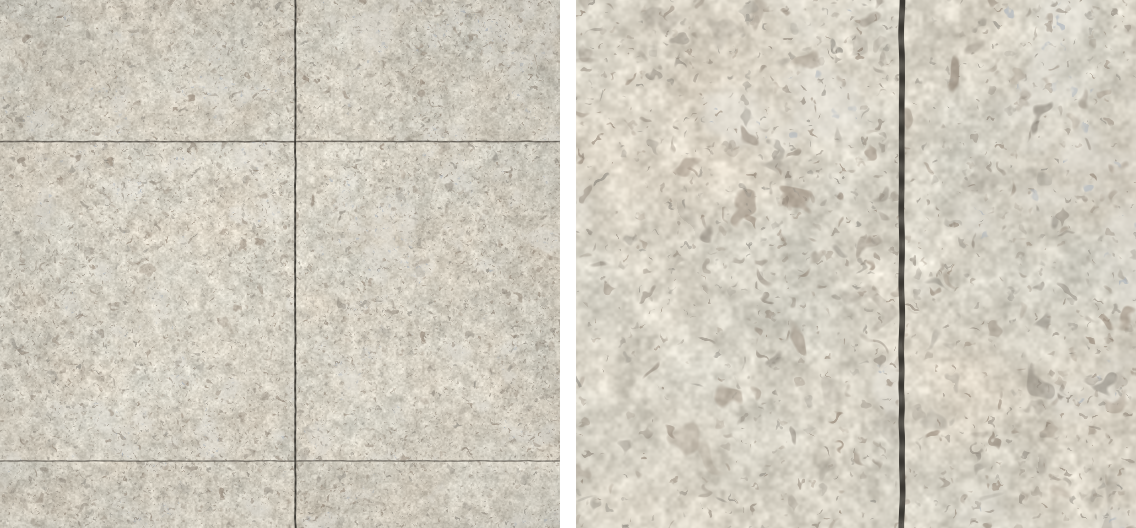
Left: the whole. Right: its middle third, enlarged.
A Shadertoy shader for this texture:

```glsl
vec3 hash3(vec2 p) {
    vec3 q = fract(p.xyx * vec3(0.1031, 0.1030, 0.0973));
    q += dot(q, q.yxz + 33.33);
    return fract((q.xxy + q.yzz) * q.zyx);
}

float noise(vec2 p) {
    vec2 i = floor(p), f = fract(p);
    f = f * f * (3.0 - 2.0 * f);
    float low = mix(hash3(i).x, hash3(i + vec2(1, 0)).x, f.x);
    float high = mix(hash3(i + vec2(0, 1)).x, hash3(i + 1.0).x, f.x);
    return mix(low, high, f.y);
}

float fbm(vec2 p) {
    float sum = 0.0, amp = 0.533;
    for (int i = 0; i < 4; i++) {
        sum += amp * noise(p);
        p = mat2(1.6, 1.2, -1.2, 1.6) * p + 7.3;
        amp *= 0.5;
    }
    return sum;
}

// Ragged mineral flecks, one per cell: x = coverage, y = tint
vec2 flecks(vec2 p, float stretch, float density, float soft) {
    vec2 warped = p + 0.45 * (vec2(noise(p * 3.5), noise(p * 3.5 + 41.0)) - 0.5);
    vec2 cell = floor(warped), best = vec2(0);
    for (int y = -1; y <= 1; y++)
    for (int x = -1; x <= 1; x++) {
        vec2 id = cell + vec2(x, y);
        vec3 place = hash3(id + 17.0), kind = hash3(id + 83.0);
        float angle = 6.2832 * place.z;
        vec2 d = warped - id - place.xy;
        d = mat2(cos(angle), sin(angle), -sin(angle), cos(angle)) * d;
        d.y *= 1.0 + stretch * kind.z;
        float radius = mix(0.09, 0.3, kind.x * kind.x);
        float cover = 1.0 - smoothstep(radius - soft, radius + soft, length(d));
        cover *= step(kind.y, density) * mix(0.35, 1.0, kind.z);
        if (cover > best.x) best = vec2(cover, place.x);
    }
    return best;
}

void mainImage(out vec4 fragColor, in vec2 fragCoord) {
    vec2 p = fragCoord / iResolution.y;
    float pixel = 1.0 / iResolution.y;

    // Slab layout and a different patch of stone for each slab
    vec2 size = vec2(0.677, 0.605);
    vec2 grid = (p - vec2(0.5594, 0.127)) / size;
    vec2 slab = floor(grid);
    vec2 stone = p + 3.0 * hash3(slab + 9.0).xy + 2.0;

    // Cloudy ground, mottling and fine grain
    float cloud = fbm(stone * 7.0);
    float mottle = fbm(stone * 65.0);
    float grain = noise(stone * 260.0) + 0.6 * noise(stone * 430.0) - 0.8;
    vec3 color = vec3(0.825, 0.805, 0.755);
    color += 0.09 * (cloud - 0.5) + 0.20 * (mottle - 0.5) + 0.10 * grain;
    color += vec3(0.03, 0.0, -0.02) * (fbm(stone * 14.0 + 60.0) - 0.5);

    // Pale crystalline patches
    float pale = smoothstep(0.57, 0.75, fbm(stone * 19.0 + 30.0));
    color = mix(color, vec3(0.88, 0.87, 0.84), 0.5 * pale);

    // Brown and grey flecks at four scales, gathered in drifts
    float drift = smoothstep(0.25, 0.7, fbm(stone * 9.0 + 12.0));
    for (int i = 0; i < 4; i++) {
        float scale = 15.0 * pow(1.9, float(i));
        float stretch = i == 0 ? 6.0 : 1.4;
        float density = (i == 0 ? 0.25 : 0.65) * (0.55 + 0.8 * drift);
        vec2 fleck = flecks(stone * scale + 19.0 * float(i), stretch, density, 0.05 + 0.6 * scale * pixel);
        vec3 tint = mix(vec3(0.57, 0.51, 0.45), vec3(0.56, 0.55, 0.52), fleck.y);
        color = mix(color, tint + 0.06 * grain, fleck.x * (i == 0 ? 0.4 : 0.65));
    }

    // Tiny blue-grey glints around the pale patches
    vec2 glint = flecks(stone * 85.0 + 5.0, 1.0, 0.45 * pale, 0.08 + 85.0 * pixel * 0.5);
    color = mix(color, vec3(0.63, 0.67, 0.72), 0.6 * glint.x);

    // Soft light falling off toward the corners
    vec2 fromCenter = fragCoord / iResolution.xy - 0.5;
    color *= 1.025 - 0.16 * dot(fromCenter, fromCenter);

    // Dark joints with a twisted, uneven edge; the bottom one is fainter
    vec2 wobble = 0.0012 * (vec2(noise(p.yy * 45.0), noise(p.xx * 45.0 + 8.0)) - 0.5);
    vec2 joint = abs(fract(grid + 0.5 + wobble / size) - 0.5) * size;
    float lower = 1.0 - step(0.4, p.y);
    float worn = smoothstep(0.35, 0.75, fbm(vec2(p.x * 12.0, 3.0)));
    color += 0.05 * lower * worn * exp(-joint.y * 90.0);
    vec2 halfWidth = vec2(0.0018, mix(0.0015, 0.0013, lower));
    vec2 line = 1.0 - smoothstep(halfWidth - 0.6 * pixel, halfWidth + 0.6 * pixel, joint);
    vec2 twist = 0.9 + 0.1 * sin(6.2832 * 62.0 * p.yx);
    line *= twist * vec2(0.97, mix(0.92, 0.78, lower));
    color = mix(color, vec3(0.36, 0.34, 0.31), line.y);
    color = mix(color, vec3(0.21, 0.20, 0.18), line.x);

    fragColor = vec4(clamp(color, 0.0, 1.0), 1.0);
}
```
